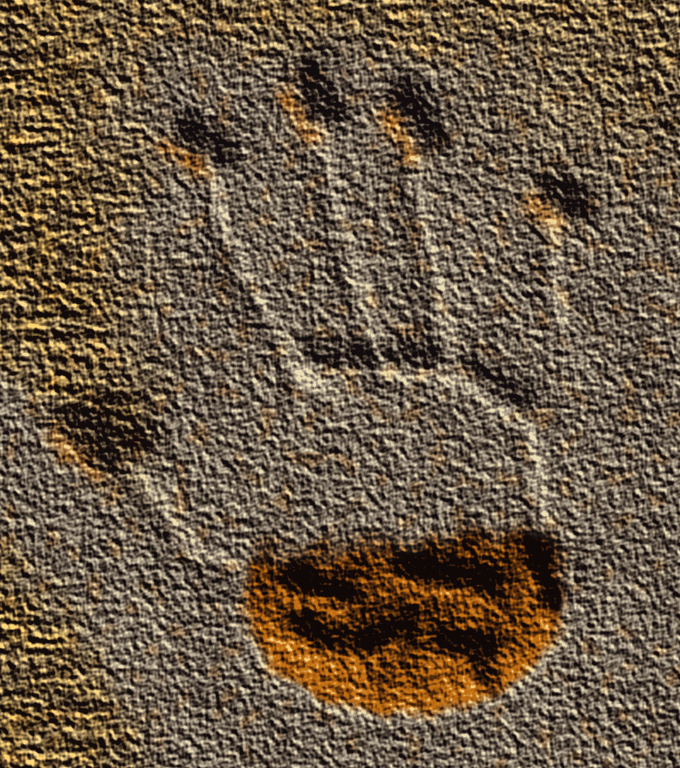
A Shadertoy shader for this texture:

```glsl
const vec4 FINGERS[7] = vec4[7](
    vec4(.268, .805, .312, .661), vec4(.312, .661, .384, .538), vec4(.384, .538, .392, .470),
    vec4(.415, .830, .443, .720), vec4(.443, .720, .500, .515),
    vec4(.535, .820, .586, .540), vec4(.718, .725, .730, .585));
const vec4 FOLDS[7] = vec4[7](
    vec4(.090, .466, .180, .388), vec4(.180, .388, .250, .290), vec4(.250, .290, .330, .250),
    vec4(.395, .510, .440, .485), vec4(.510, .508, .600, .505),
    vec4(.600, .505, .690, .440), vec4(.690, .440, .712, .330));
const vec4 HOLLOWS[7] = vec4[7](
    vec4(.245, .835, .288, .805), vec4(.402, .902, .432, .850), vec4(.528, .877, .564, .825),
    vec4(.722, .762, .752, .735), vec4(.095, .462, .152, .410),
    vec4(.405, .542, .560, .537), vec4(.615, .522, .680, .485));
const vec4 PITS[7] = vec4[7](
    vec4(.385, .250, .455, .228), vec4(.395, .188, .440, .165), vec4(.470, .165, .530, .188),
    vec4(.580, .170, .640, .158), vec4(.625, .150, .632, .118),
    vec4(.695, .295, .722, .215), vec4(.530, .272, .640, .245));

vec2 hashGradient(vec2 cell) {
    vec3 h = fract(cell.xyx * vec3(.1031, .1030, .0973));
    h += dot(h, h.yzx + 33.33);
    float angle = 6.2832 * fract((h.x + h.y) * h.z);
    return vec2(cos(angle), sin(angle));
}

float noise(vec2 p) {
    vec2 i = floor(p), f = fract(p);
    vec2 u = f * f * f * (f * (f * 6. - 15.) + 10.), e = vec2(1, 0);
    float low = mix(dot(hashGradient(i), f), dot(hashGradient(i + e), f - e), u.x);
    float high = mix(dot(hashGradient(i + e.yx), f - e.yx),
                     dot(hashGradient(i + 1.), f - 1.), u.x);
    return 1.4 * mix(low, high, u.y);
}

float segmentDistance(vec2 p, vec2 a, vec2 b) {
    vec2 ab = b - a;
    return length(p - a - ab * clamp(dot(p - a, ab) / dot(ab, ab), 0., 1.));
}

// Soft strokes along a set of segments
float strokes(vec2 p, vec4 lines[7], float width) {
    float nearest = 1.;
    for (int i = 0; i < 7; i++)
        nearest = min(nearest, segmentDistance(p, lines[i].xy, lines[i].zw));
    return exp(-nearest * nearest / (width * width));
}

// Sandy height, stretched into rows where the ground is rough
float grainHeight(vec2 p, float rough) {
    float sand = .5 * noise(p * 62.) + .65 * noise(p * 118. + 9.) + .32 * noise(p * 225. + 31.);
    float rows = .9 * noise(p * vec2(13, 62) + 4.) + .6 * noise(p * vec2(68, 105) + 17.);
    return sand + rough * rows;
}

vec3 stoneRamp(float t) {
    vec3 c = mix(vec3(.07, .045, .05), vec3(.26, .215, .18), smoothstep(.02, .28, t));
    c = mix(c, vec3(.47, .42, .36), smoothstep(.25, .48, t));
    c = mix(c, vec3(.69, .64, .56), smoothstep(.45, .70, t));
    return mix(c, vec3(.93, .88, .71), smoothstep(.68, .95, t));
}

vec3 rustRamp(float t) {
    vec3 c = mix(vec3(.06, .03, .025), vec3(.33, .17, .045), smoothstep(.05, .33, t));
    c = mix(c, vec3(.76, .43, .07), smoothstep(.28, .62, t));
    return mix(c, vec3(.96, .82, .50), smoothstep(.65, 1., t));
}

void mainImage(out vec4 fragColor, in vec2 fragCoord) {
    vec2 p = fragCoord / iResolution.y;
    p.x += .5 * (.8867 - iResolution.x / iResolution.y);
    float broad = noise(p * 9. + 3.), patches = noise(p * 27. + 11.);
    vec2 q = p + .008 * vec2(noise(p * 26.), noise(p * 26. + 47.))
               + .004 * vec2(noise(p * 70.), noise(p * 70. + 23.));

    // Rough ochre ground at the left and top, worn away beside the thumb
    float rough = smoothstep(.25, .08, p.x + .05 * broad);
    float worn = segmentDistance(p, vec2(-.02, .44), vec2(.23, .17));
    rough *= smoothstep(.045, .13, worn + .02 * patches);
    rough = max(rough, .75 * smoothstep(.89, .98, p.y + .03 * broad));
    rough = max(rough, .65 * smoothstep(.5, .85, p.x) * smoothstep(.68, .94, p.y));

    // Grain lit from the upper right
    vec2 toLight = vec2(.0024, .0034);
    float relief = grainHeight(p, rough) - grainHeight(p + toLight, rough);
    float tone = .42 + (.68 + .08 * rough) * relief + .06 * broad + .07 * patches;
    tone -= .05 * rough;

    // Raised finger lines and folds, with a shadow at the lower left
    vec2 shadowShift = vec2(.018, .009);
    tone += .21 * strokes(q, FINGERS, .010) - .13 * strokes(q + shadowShift, FINGERS, .012);
    tone += .25 * strokes(q, FOLDS, .012) - .12 * strokes(q + shadowShift, FOLDS, .012);

    // Pressed hollows and their lit walls
    float hollow = strokes(q, HOLLOWS, .021);
    float wall = strokes(q + vec2(.025, .026), HOLLOWS, .016) * (1. - hollow);
    float tips = smoothstep(.62, .72, p.y) + smoothstep(.25, .16, p.x);
    float thumbShade = segmentDistance(q, vec2(.135, .472), vec2(.195, .425));
    tone += .13 * wall - hollow * mix(.27, .43, min(tips, 1.));
    tone -= .24 * exp(-thumbShade * thumbShade / .0006);

    // Rust-coloured heel of the palm
    float bowl = length((q - vec2(.527, .232)) / vec2(.213, .163)) + .035 * patches;
    float brow = q.y - .11 * (q.x - .5) + .018 * patches;
    float rust = smoothstep(1.05, .93, bowl) * smoothstep(.318, .272, brow);
    float lowerRim = smoothstep(.55, .98, bowl) * smoothstep(.25, .13, q.y);
    float pit = strokes(q, PITS, .017);
    float ledge = strokes(q + vec2(.012, .027), PITS, .012) * (1. - pit);
    float rustTone = .31 + .55 * relief + .25 * lowerRim + .22 * ledge - .40 * pit;
    rustTone += .13 * patches - .07 * smoothstep(.20, .29, q.y);
    float rimOffset = (bowl - 1.03) / .04;
    tone += .20 * exp(-rimOffset * rimOffset) * smoothstep(.24, .15, p.y);

    // Colour: grey sand, ochre ground and warm stains
    vec3 color = stoneRamp(tone);
    float stain = .6 * wall * min(tips, 1.) + .25 * smoothstep(.15, .6, noise(p * 36. + 61.));
    color *= mix(vec3(1), vec3(1.10, .96, .60), rough * (.72 + .35 * patches));
    color = mix(color, rustRamp(tone + .04), clamp(stain, 0., .8));
    color = mix(color, rustRamp(rustTone), rust);
    fragColor = vec4(clamp(color, 0., 1.), 1);
}
```
